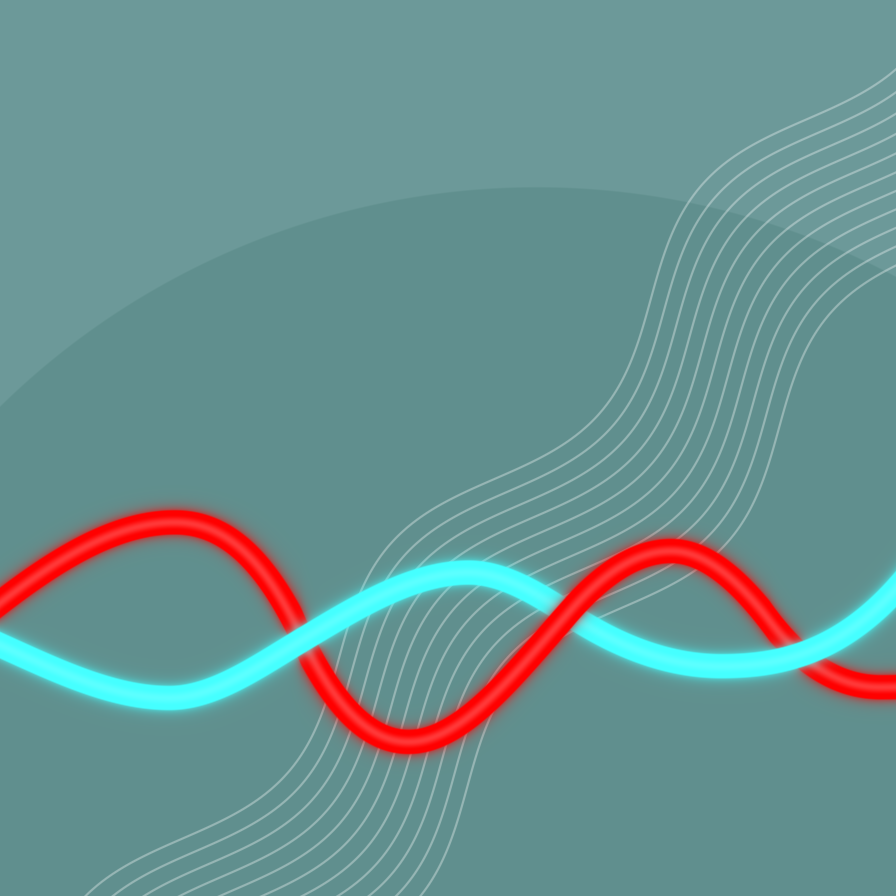
This background is drawn by a three.js fragment shader. Its source:

```glsl
varying vec2 vUv;

#define TUBE_RADIUS 0.0135
#define GLOW_REACH 0.0050
#define GLOW_STRENGTH 0.55
#define LINE_COUNT 11
#define LINE_STEP 0.0202
#define LINE_SHIFT 0.00143
#define LINE_OPACITY 0.34
#define WAVE_PERIOD 0.531
#define WAVE_HEIGHT 0.0404
#define SOFT 0.0012

const float TAU = 6.2831853;
const vec3 OUTER_TEAL = vec3(0.425, 0.600, 0.600);
const vec3 INNER_TEAL = vec3(0.376, 0.562, 0.556);
const vec3 RED_EDGE = vec3(1.0, 0.0, 0.0);
const vec3 RED_CORE = vec3(1.0, 0.22, 0.22);
const vec3 CYAN_EDGE = vec3(0.27, 1.0, 1.0);
const vec3 CYAN_CORE = vec3(0.36, 1.0, 1.0);

// Cubic span between knots (x, height, slope); gives height and slope
vec2 span(vec2 previous, float x, vec3 a, vec3 b) {
  if (x < a.x) return previous;
  float width = b.x - a.x;
  float t = (x - a.x) / width;
  float s = 1.0 - t;
  float height = mix(a.y, b.y, t * t * (3.0 - 2.0 * t))
               + width * t * s * (a.z * s - b.z * t);
  float slope = 6.0 * t * s * (b.y - a.y) / width
              + a.z * s * (1.0 - 3.0 * t) + b.z * t * (3.0 * t - 2.0);
  return vec2(height, slope);
}

float curveDistance(float y, vec2 curve) {
  return abs(y - curve.x) / sqrt(1.0 + curve.y * curve.y);
}

float redDistance(vec2 p) {
  vec3 crestA = vec3(0.195, 0.417, 0.0);
  vec3 fallA = vec3(0.336, 0.290, -2.1);
  vec3 trough = vec3(0.456, 0.172, 0.0);
  vec3 rise = vec3(0.638, 0.320, 1.12);
  vec3 crestB = vec3(0.749, 0.385, 0.0);
  vec3 fallB = vec3(0.859, 0.307, -1.3);
  vec3 low = vec3(0.983, 0.233, 0.0);
  vec2 c = span(vec2(0.0), p.x, vec3(0.0, 0.327, 0.77), crestA);
  c = span(c, p.x, crestA, fallA);
  c = span(c, p.x, fallA, trough);
  c = span(c, p.x, trough, rise);
  c = span(c, p.x, rise, crestB);
  c = span(c, p.x, crestB, fallB);
  c = span(c, p.x, fallB, low);
  c = span(c, p.x, low, vec3(1.1, 0.24, 0.1));
  return curveDistance(p.y, c);
}

float cyanDistance(vec2 p) {
  vec3 troughA = vec3(0.189, 0.221, 0.0);
  vec3 rise = vec3(0.336, 0.285, 0.6);
  vec3 crest = vec3(0.523, 0.361, 0.0);
  vec3 fall = vec3(0.638, 0.3125, -0.65);
  vec3 troughB = vec3(0.805, 0.2565, 0.0);
  vec2 c = span(vec2(0.0), p.x, vec3(0.0, 0.280, -0.45), troughA);
  c = span(c, p.x, troughA, rise);
  c = span(c, p.x, rise, crest);
  c = span(c, p.x, crest, fall);
  c = span(c, p.x, fall, troughB);
  c = span(c, p.x, troughB, vec3(1.0, 0.3425, 1.1));
  return curveDistance(p.y, c);
}

// Glowing tube laid over the colour below
vec3 drawTube(vec3 base, float d, vec3 edge, vec3 core) {
  float glow = GLOW_STRENGTH * exp(-max(d - TUBE_RADIUS, 0.0) / GLOW_REACH);
  float body = 1.0 - smoothstep(TUBE_RADIUS - SOFT, TUBE_RADIUS + SOFT, d);
  vec3 tube = mix(core, edge, smoothstep(0.0, 0.65 * TUBE_RADIUS, d));
  return mix(mix(base, edge, glow), tube, body);
}

// Parallel sine lines along a rising diagonal
float waveLines(vec2 p) {
  float along = dot(p, vec2(0.655, 0.755));
  float across = dot(p, vec2(0.755, -0.655));
  float frequency = TAU / WAVE_PERIOD;
  float cover = 0.0;
  for (int i = 0; i < LINE_COUNT; i++) {
    float k = float(i);
    float phase = frequency * (along - 0.846 + k * LINE_SHIFT);
    float center = 0.112 + k * LINE_STEP + WAVE_HEIGHT * cos(phase);
    float slope = -WAVE_HEIGHT * frequency * sin(phase);
    float d = curveDistance(across, vec2(center, slope));
    cover = max(cover, 1.0 - smoothstep(0.0004, 0.0020, d));
  }
  return cover;
}

void main() {
  // Large disc on the flat ground
  float disc = length(vUv - vec2(0.599, -0.064)) - 0.855;
  vec3 color = mix(INNER_TEAL, OUTER_TEAL, smoothstep(-SOFT, SOFT, disc));
  color = mix(color, vec3(1.0), LINE_OPACITY * waveLines(vUv));

  // Strands swap depth between crossings
  float red = redDistance(vUv);
  float cyan = cyanDistance(vUv);
  if (vUv.x > 0.49 && vUv.x < 0.77) {
    color = drawTube(color, cyan, CYAN_EDGE, CYAN_CORE);
    color = drawTube(color, red, RED_EDGE, RED_CORE);
  } else {
    color = drawTube(color, red, RED_EDGE, RED_CORE);
    color = drawTube(color, cyan, CYAN_EDGE, CYAN_CORE);
  }
  gl_FragColor = vec4(color, 1.0);
}
```
